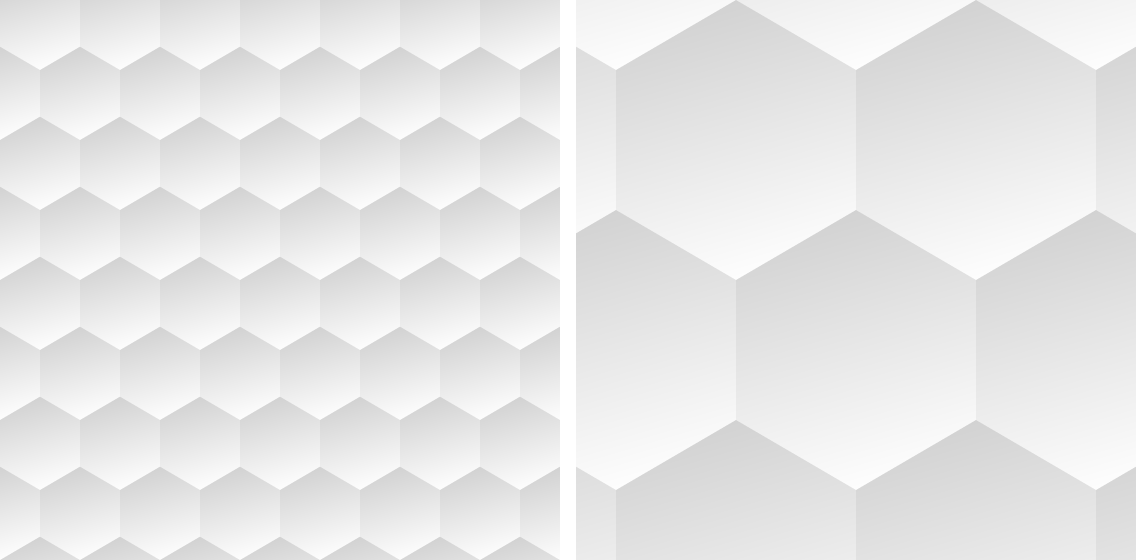
Left, the full canvas; right, a detail of the centre.
Write a WebGL 1 fragment shader that draws this pattern.

```glsl
precision highp float;

#define COLUMNS 7.0
#define ROW_PAIRS 4.0
#define MID_GREY 0.908
#define FALL 0.17
#define TILT 0.05
#define SAMPLES 4

uniform vec2 u_resolution;

// One lattice period holds two staggered rows of unit-height hexagons.
const vec2 PERIOD = vec2(0.8660254, 1.5);
const vec2 FIRST_CENTRE = vec2(0.0, 0.5);

// Offset from the nearest point of a rectangular lattice through centre.
vec2 latticeOffset(vec2 p, vec2 centre) {
  return mod(p - centre + 0.5 * PERIOD, PERIOD) - 0.5 * PERIOD;
}

// Offset from the centre of the hexagon that contains p.
vec2 hexOffset(vec2 p) {
  vec2 even = latticeOffset(p, FIRST_CENTRE);
  vec2 odd = latticeOffset(p, FIRST_CENTRE + 0.5 * PERIOD);
  return dot(even, even) < dot(odd, odd) ? even : odd;
}

// Slanted ramp, dark at the upper left and near white at the lower right.
float hexShade(vec2 uv) {
  vec2 cell = hexOffset(uv * vec2(COLUMNS, ROW_PAIRS) * PERIOD);
  return MID_GREY + dot(cell, vec2(TILT, -FALL));
}

void main() {
  // Average a grid of samples inside the pixel to smooth the edges.
  float total = 0.0;
  for (int i = 0; i < SAMPLES; i++) {
    for (int j = 0; j < SAMPLES; j++) {
      vec2 jitter = (vec2(float(i), float(j)) + 0.5) / float(SAMPLES) - 0.5;
      total += hexShade((gl_FragCoord.xy + jitter) / u_resolution);
    }
  }
  float grey = total / float(SAMPLES * SAMPLES);
  gl_FragColor = vec4(vec3(grey), 1.0);
}
```
